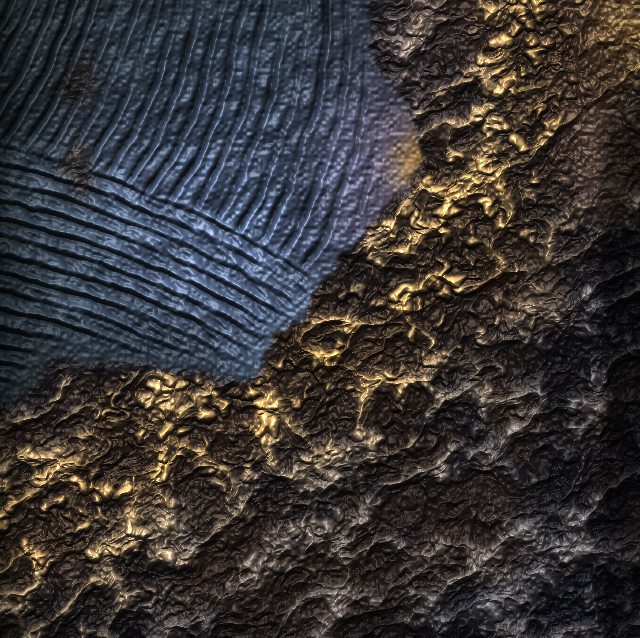
This texture is drawn by a WebGL 2 fragment shader. Its source:

```glsl
#version 300 es
precision highp float;
// Thick impasto paint: combed blue fans, a diagonal band of gilded crust, and dark rough ground.

#define COMB_STEP .033
#define COMB_DEPTH .0055
#define CRUST_DEPTH .023
#define KNOB_CELLS 46.
#define KNOB_DEPTH .009
#define GRAIN_DEPTH .0026
#define GOLD_WIDTH .16
#define GLOSS .6

uniform vec2 u_resolution;
out vec4 fragColor;

float hash(vec2 p) {
  vec3 q = fract(p.xyx * .1031);
  q += dot(q, q.yzx + 33.33);
  return fract((q.x + q.y) * q.z);
}

float noise(vec2 p) {
  vec2 i = floor(p), f = fract(p);
  f = f * f * (3. - 2. * f);
  return mix(mix(hash(i), hash(i + vec2(1, 0)), f.x),
             mix(hash(i + vec2(0, 1)), hash(i + 1.), f.x), f.y);
}

float fbm(vec2 p) {
  float sum = 0., amp = .53;
  for (int i = 0; i < 4; i++) {
    sum += amp * noise(p);
    p = mat2(1.6, 1.2, -1.2, 1.6) * p + 7.3;
    amp *= .5;
  }
  return sum;
}

float bell(float x) { return exp(-x * x); }
float spot(vec2 p, float x, float y, float w, float h) {
  return bell(length((p - vec2(x, y)) / vec2(w, h)));
}

float segment(vec2 p, vec2 a, vec2 b) {
  vec2 d = b - a;
  return length(p - a - d * clamp(dot(p - a, d) / dot(d, d), 0., 1.));
}

// x: blue field, y: gold band, z: crust, w: combed area
vec4 zones(vec2 p) {
  vec2 w = p + .08 * (vec2(fbm(p * 13.), fbm(p * 13. + 40.)) - .5);
  float lowerEdge = .38 + .05 * smoothstep(0., .12, w.x)
                  - .02 * smoothstep(.2, .33, w.x) + 1.25 * max(w.x - .39, 0.);
  float rightEdge = .585 + .07 * bell((w.y - .75) / .1);
  float inside = min((w.y - lowerEdge) * .7, rightEdge - w.x);
  vec2 spine[6] = vec2[6](vec2(.85, .93), vec2(.77, .73), vec2(.64, .55),
                          vec2(.44, .4), vec2(.2, .32), vec2(.1, .17));
  float d = 1.;
  for (int i = 0; i < 5; i++) d = min(d, segment(w, spine[i], spine[i + 1]));
  float clump = spot(w, .12, .87, .04, .03) + spot(w, .12, .755, .03, .04);
  float blue = smoothstep(-.012, .012, inside);
  float gold = bell(d / GOLD_WIDTH) * (1. - blue) + .6 * clump;
  float flatPaint = max(spot(p, .93, .77, .05, .12), spot(p, .97, .97, .09, .06));
  float crust = max((1. - blue) * (1. - .8 * flatPaint), .8 * clump);
  float combed = smoothstep(.01, .05, inside) * (1. - smoothstep(.56, .6, p.x));
  return vec4(blue, gold, crust, combed * (1. - .7 * min(clump, 1.)));
}

// Two families of curved comb strokes meeting along an arc
float comb(vec2 p) {
  float drop = 1. - p.y, wobble = .014 * (fbm(p * 13.) - .5);
  float u = p.x + .45 * drop * drop + .75 * drop * max(.55 - p.x, 0.) + wobble;
  float v = p.y + .2 * p.x + .45 * p.x * p.x;
  float lower = 1. - smoothstep(.75, .8, v + 3. * wobble);
  float a = fract(u / COMB_STEP), b = fract((v + wobble) / (COMB_STEP * .85));
  float upright = .6 * bell((a - .7) / .13) - bell((a - .46) / .14);
  float sweep = bell((b - .62) / .17) - .8 * bell((b - .3) / .13);
  float curls = noise(vec2(p.x * 60. + v * 40., v * 80.)) - .5;
  upright *= .3 + 1.2 * noise(vec2(u * 27., p.y * 9.));
  sweep *= .35 + 1.1 * noise(vec2(p.x * 9., v * 35.));
  return mix(upright + .9 * noise(vec2(u * 90., p.y * 45.)) - .45, sweep + 1.5 * curls, lower);
}

// Rounded lumps in jittered cells
float knobs(vec2 p) {
  p = p * KNOB_CELLS + 1.1 * vec2(noise(p * 60.), noise(p * 60. + 19.));
  float top = 0.;
  for (int i = 0; i < 9; i++) {
    vec2 id = floor(p) + vec2(i % 3, i / 3) - 1.;
    vec2 center = id + .2 + .6 * vec2(hash(id), hash(id + 57.));
    float radius = .6 * smoothstep(.4, 1., hash(id + 113.)) + .1;
    float r = length(p - center) / radius;
    top = max(top, radius * 1.8 * max(1. - r * r, 0.));
  }
  return top;
}

// Torn ridges stretched along the rising diagonal
float ridges(vec2 p) {
  p += .05 * (vec2(fbm(p * 17.), fbm(p * 17. + 31.)) - .5);
  vec2 q = mat2(10., -11., 8., 14.) * p;
  float sum = 0., amp = .5;
  for (int i = 0; i < 4; i++) {
    float r = 1. - abs(2. * noise(q) - 1.);
    sum += amp * r * r;
    q = mat2(1.7, 1.1, -1.1, 1.7) * q + 3.7;
    amp *= .5;
  }
  return sum;
}

float relief(vec2 p, vec4 zone) {
  float crust = CRUST_DEPTH * ridges(p) + KNOB_DEPTH * knobs(p) * (.5 + .5 * min(zone.y, 1.));
  float grain = GRAIN_DEPTH * noise(p * 170.) + .006 * fbm(p * 24.);
  return zone.z * crust + zone.w * COMB_DEPTH * comb(p) + grain;
}

void main() {
  vec2 p = gl_FragCoord.xy / u_resolution;
  vec4 zone = zones(p);
  // Surface slope, light from above
  float e = .0016, h = relief(p, zone);
  vec2 slope = vec2(relief(p + vec2(e, 0), zone), relief(p + vec2(0, e), zone)) - h;
  vec3 normal = normalize(vec3(-slope / e, 1)), light = normalize(vec3(-.2, .7, .75));
  float diffuse = max(dot(normal, light), 0.);
  float shine = pow(max(dot(normal, normalize(light + vec3(0, 0, 1))), 0.), 22.);
  float lift = smoothstep(.011, .026, h), patches = fbm(p * 7. + 5.);
  // Blue field
  float glow = spot(p, .41, .67, .33, .33);
  vec3 blue = mix(vec3(.1, .125, .13), vec3(.27, .33, .44), glow);
  blue = mix(blue, vec3(.33, .29, .38), .75 * spot(p, .61, .73, .11, .2));
  float smear = spot(p, .65, .75, .04, .06) * noise(vec2((p.x - p.y) * 60., p.y * 8.));
  blue = mix(blue, vec3(.62, .46, .22), smear) * (.6 + .75 * patches);
  // Dark ground and gilded crust
  vec3 ground = mix(vec3(.085, .085, .12), vec3(.19, .145, .13), smoothstep(.4, .68, patches));
  ground = mix(ground, vec3(.4, .38, .37), .65 * lift * zone.z);
  ground = mix(ground, vec3(.3, .22, .2), .8 * spot(p, .92, .79, .06, .13));
  ground = mix(ground, vec3(.33, .28, .3), .7 * spot(p, .66, .9, .1, .13));
  ground = mix(ground, vec3(.58, .43, .2), spot(p, .97, .96, .09, .08));
  vec3 gilt = mix(vec3(.23, .175, .15), vec3(.68, .54, .32), lift);
  float gold = clamp(zone.y * (.45 + .9 * patches), 0., 1.);
  vec3 paint = mix(mix(ground, blue, zone.x), gilt, gold);
  // Hollows, gloss and darkened borders
  float hollow = mix(1., .6 + .6 * lift, zone.z);
  hollow *= 1. + .28 * zone.w * clamp(comb(p), -1.5, 1.);
  vec3 sheen = mix(vec3(.58, .6, .63), vec3(.92, .78, .5), gold);
  float gloss = GLOSS * mix(.75, .25 + .6 * glow, zone.x) * (1. + .3 * gold);
  vec3 color = hollow * (paint * (.3 + 1.15 * diffuse) + sheen * shine * gloss);
  float border = smoothstep(-.03, .07, p.x) * smoothstep(-.05, .06, p.y);
  float rightShade = smoothstep(.925, .955, p.x) * (1. - smoothstep(.78, .86, p.y));
  fragColor = vec4(color * mix(.5, 1., border) * (1. - .5 * rightShade), 1);
}
```
